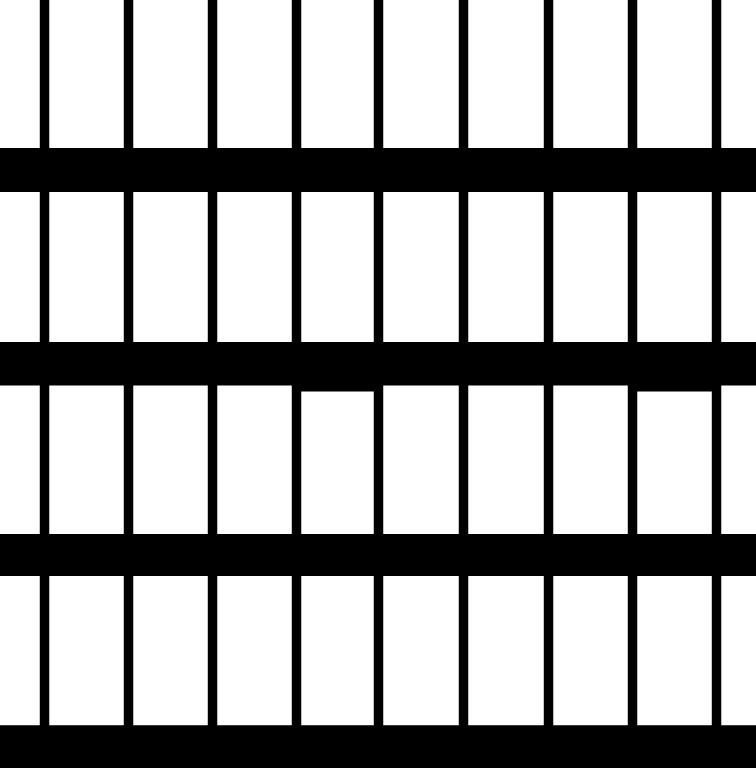
Write a WebGL 1 fragment shader that draws this pattern.

```glsl
precision highp float;
// Black grid of thin upright bars and thick level bands on white, with slight irregularities.

#define COLUMNS 9.0
#define ROWS 4.0
#define BAR_CENTER 0.530    // within a column
#define BAR_WIDTH 0.113     // share of a column
#define BAR_DRIFT 0.024     // largest sideways slip of a bar
#define BAND_HEIGHT 0.2188  // share of a row
#define BAND_EXTRA 0.0104   // added height of the top band
#define BAND_DROP 0.0078    // lowered edge of the uneven band
#define SAG_DEPTH 0.0313    // extra drop above the short panels
#define SAG_EVERY 4.0       // panels between two sags

uniform vec2 u_resolution;

// 1.0 when two whole numbers are equal
float same(float a, float b) {
  return 1.0 - step(0.5, abs(a - b));
}

// Share of a pixel of the given size that lies between two edges
float coverage(float p, float low, float high, float pixel) {
  float a = max(p - 0.5 * pixel, low);
  float b = min(p + 0.5 * pixel, high);
  return clamp((b - a) / pixel, 0.0, 1.0);
}

// Upright bars: two neighbours right of the fourth slip to the left
float bars(float x, float pixel) {
  float index = mod(floor(x), COLUMNS);
  float k = index - 4.0;
  float slip = BAR_DRIFT * step(-0.5, k) * max(0.0, 1.0 - 0.5 * k);
  float center = BAR_CENTER - slip;
  return coverage(fract(x), center - 0.5 * BAR_WIDTH, center + 0.5 * BAR_WIDTH, pixel);
}

// Level bands: height varies by row, one lower edge sags over some panels
float bands(vec2 p, float pixel) {
  float nearest = floor(p.y + 0.5);
  float row = mod(nearest, ROWS);
  float panel = mod(floor(p.x - BAR_CENTER), COLUMNS);
  float sagging = same(mod(panel, SAG_EVERY), SAG_EVERY - 1.0);
  float low = -same(row, 2.0) * (BAND_DROP + SAG_DEPTH * sagging);
  float fromTop = mod(row + 1.0, ROWS);
  float high = BAND_HEIGHT + BAND_EXTRA * max(0.0, 1.0 - 0.625 * fromTop);
  return coverage(p.y - nearest, low, high, pixel);
}

void main() {
  vec2 grid = vec2(COLUMNS, ROWS);
  vec2 p = gl_FragCoord.xy / u_resolution * grid;
  vec2 pixel = grid / u_resolution;
  float white = (1.0 - bars(p.x, pixel.x)) * (1.0 - bands(p, pixel.y));
  gl_FragColor = vec4(vec3(white), 1.0);
}
```
